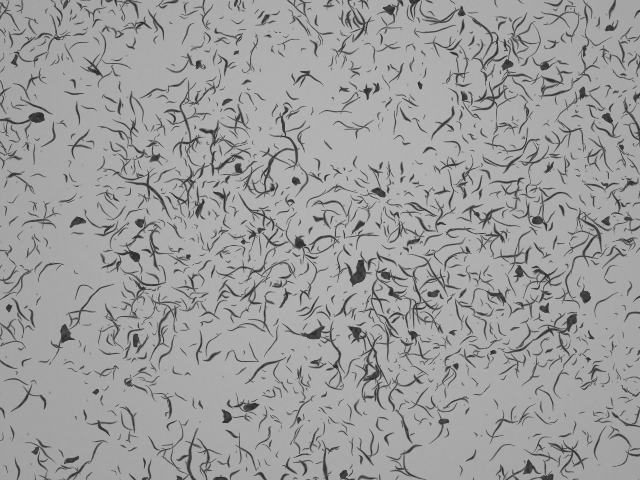
A WebGL 1 fragment shader for this texture:

```glsl
precision highp float;
uniform vec2 u_resolution;

const float INK_DARK = 0.17;
const float INK_LIGHT = 0.30;
const float SPECK_GRAY = 0.50;
const float METAL_BRIGHT = 0.70;
const float ROSETTE_CELL = 0.36;

float hash(vec2 p) {
  return fract(sin(dot(p, vec2(127.1, 311.7))) * 43758.5453);
}

vec2 hash2(vec2 p) {
  return vec2(hash(p), hash(p + vec2(37.2, 17.9)));
}

float noise(vec2 p) {
  vec2 i = floor(p);
  vec2 f = fract(p);
  f = f * f * (3.0 - 2.0 * f);
  return mix(mix(hash(i), hash(i + vec2(1.0, 0.0)), f.x),
             mix(hash(i + vec2(0.0, 1.0)), hash(i + vec2(1.0)), f.x), f.y);
}

vec2 warp(vec2 p, float scale, float amount) {
  vec2 q = p * scale;
  return p + amount * (vec2(noise(q), noise(q + 51.3)) - 0.5);
}

// Offset from the centre of the rosette that owns this point
vec2 rosetteOffset(vec2 p) {
  vec2 id = floor(p / ROSETTE_CELL);
  return p - (id + 0.2 + 0.6 * hash2(id + 7.0)) * ROSETTE_CELL;
}

// Distance to a bent, wavy stroke with tapered ends
float stroke(vec2 p, float angle, float halfLength, float halfWidth, float bend, float phase) {
  float c = cos(angle);
  float s = sin(angle);
  vec2 q = vec2(c * p.x + s * p.y, c * p.y - s * p.x);
  float t = clamp(q.x / halfLength, -1.2, 1.2);
  float wave = 3.0 * t + phase;
  float curve = halfLength * (bend * t * t + 0.12 * sin(wave));
  float slope = 2.0 * bend * t + 0.36 * cos(wave);
  float side = abs(q.y - curve) / sqrt(1.0 + slope * slope);
  return max(side - halfWidth * (1.0 - 0.85 * t * t), abs(q.x) - halfLength);
}

// Nearest stroke of a jittered grid, clumped and turned around rosettes
float strokeLayer(vec2 p, float cell, vec2 lengths, vec2 widths, float keep, float seed) {
  vec2 base = floor(p / cell);
  float nearest = 1.0;
  for (int j = -1; j <= 1; j++) {
    for (int i = -1; i <= 1; i++) {
      vec2 id = base + vec2(float(i), float(j));
      vec2 key = id + seed;
      vec2 center = (id + hash2(key)) * cell;
      vec2 offset = rosetteOffset(center);
      float far = smoothstep(0.03, 0.17, length(offset));
      float clump = smoothstep(0.25, 0.7, noise(center * 7.0 + 3.0));
      float density = keep * (mix(0.35, 1.1, clump) + 0.35 * (1.0 - far));
      if (hash(key + 91.7) < density) {
        vec2 size = hash2(key + 23.4);
        float spread = mix(1.3, 6.2832, far);
        float angle = atan(offset.y, offset.x) + (hash(key + 63.1) - 0.5) * spread;
        float halfLength = mix(lengths.x, lengths.y, size.x * size.x) * mix(0.6, 1.0, far);
        float halfWidth = mix(widths.x, widths.y, size.y * size.y) * mix(0.75, 1.0, far);
        float bend = hash(key + 12.8) - 0.5;
        float phase = 6.2832 * hash(key + 45.6);
        nearest = min(nearest, stroke(p - center, angle, halfLength, halfWidth, bend, phase));
      }
    }
  }
  return nearest;
}

float coverage(float d, float soft) {
  return 1.0 - smoothstep(-soft, soft, d);
}

// Even metal, brightest above the middle
float metalShade(vec2 p, vec2 middle) {
  vec2 q = p - middle;
  float r2 = dot(q, q);
  float grain = noise(p * 230.0) - 0.5;
  return METAL_BRIGHT - 0.16 * r2 / (1.0 + r2) + 0.012 * grain;
}

void main() {
  float pixel = 1.0 / u_resolution.y;
  vec2 p = gl_FragCoord.xy * pixel;
  vec2 middle = vec2(0.54 * u_resolution.x * pixel, 0.6);
  float soft = max(0.8 * pixel, 0.0012);

  // Flakes, fine fragments and long strands
  vec2 wavy = warp(p, 45.0, 0.009);
  float flakes = strokeLayer(wavy, 0.022, vec2(0.004, 0.014), vec2(0.0008, 0.0014), 0.35, 5.0);
  for (int i = 0; i < 4; i++) {
    float seed = 20.0 + 31.0 * float(i);
    flakes = min(flakes, strokeLayer(wavy, 0.045, vec2(0.010, 0.038), vec2(0.0011, 0.0029), 0.62, seed));
  }
  flakes = min(flakes, strokeLayer(wavy, 0.1, vec2(0.035, 0.085), vec2(0.0016, 0.0032), 0.4, 170.0));

  // Ragged dark lumps and faint specks
  vec2 ragged = warp(warp(p, 45.0, 0.014), 120.0, 0.006);
  float lumps = strokeLayer(ragged, 0.085, vec2(0.010, 0.025), vec2(0.004, 0.012), 0.65, 210.0);
  float specks = strokeLayer(p, 0.04, vec2(0.002, 0.004), vec2(0.0010, 0.0020), 0.4, 260.0);

  float shade = metalShade(p, middle);
  shade = mix(shade, SPECK_GRAY, coverage(specks, soft));
  float ink = mix(INK_DARK, INK_LIGHT, noise(p * 190.0));
  shade = mix(shade, ink, coverage(min(flakes, lumps), soft));
  gl_FragColor = vec4(vec3(shade), 1.0);
}
```
